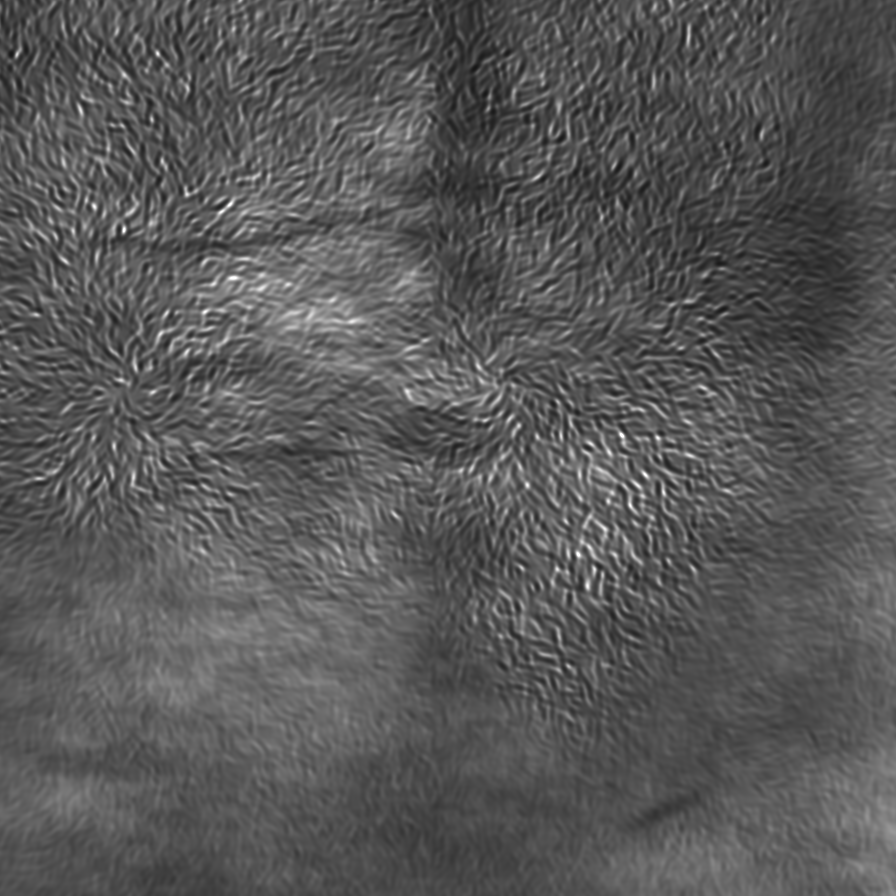
A Shadertoy shader for this texture:

```glsl
const vec3 BASE_COLOR = vec3(0.322, 0.321, 0.321);
const float GRAIN_CELLS = 66.0;     // stroke cells across the canvas
const float GRAIN_WAVES = 1.15;     // ridges per cell
const float GRAIN_CONTRAST = 0.36;
const float ANGLE_JITTER = 1.5;
const float STREAK_CONTRAST = 0.55;
const float CLOUD_CONTRAST = 0.38;
const float WEAVE_CONTRAST = 0.075;
const vec2 LEFT_FAN = vec2(0.14, 0.56);
const vec2 RIGHT_FAN = vec2(0.56, 0.57);
const float TAU = 6.2831853;

float hash(vec2 p) {
    return fract(sin(dot(p, vec2(127.1, 311.7))) * 43758.5453);
}

// Smooth value noise in -1..1
float noise(vec2 p) {
    vec2 i = floor(p), f = fract(p);
    f = f * f * (3.0 - 2.0 * f);
    float low = mix(hash(i), hash(i + vec2(1, 0)), f.x);
    float high = mix(hash(i + vec2(0, 1)), hash(i + vec2(1, 1)), f.x);
    return 2.0 * mix(low, high, f.y) - 1.0;
}

float fbm(vec2 p) {
    float sum = 0.0, gain = 0.5;
    for (int i = 0; i < 4; i++) {
        sum += gain * noise(p);
        p = mat2(1.9, 0.4, -0.4, 1.9) * p + 7.3;
        gain *= 0.55;
    }
    return sum;
}

// Soft elliptical spot
float spot(vec2 p, vec2 center, vec2 size) {
    vec2 d = (p - center) / size;
    return exp(-dot(d, d));
}

// Soft line that tapers towards both ends
float crack(vec2 p, vec2 a, vec2 b, float width) {
    vec2 ab = b - a;
    float t = clamp(dot(p - a, ab) / dot(ab, ab), 0.0, 1.0);
    float d = length(p - a - ab * t) / width;
    return exp(-d * d) * (0.4 + 2.4 * t * (1.0 - t));
}

// Strokes radiate from one fan on each side
float strokeAngle(vec2 p) {
    vec2 d = p - (p.x < 0.48 ? LEFT_FAN : RIGHT_FAN);
    return atan(d.y, d.x + 0.0001) + 0.7 * noise(p * 7.0);
}

// Sum of short wave packets scattered over a grid
float grain(vec2 p) {
    vec2 q = p * GRAIN_CELLS, cell = floor(q);
    float sum = 0.0;
    for (int y = -1; y <= 1; y++)
    for (int x = -1; x <= 1; x++)
    for (int k = 0; k < 2; k++) {
        vec2 id = cell + vec2(x, y);
        vec2 seed = id + 91.7 * float(k);
        vec2 center = id + vec2(hash(seed), hash(seed + 37.2));
        float angle = strokeAngle(center / GRAIN_CELLS)
                    + ANGLE_JITTER * (hash(seed + 11.9) - 0.5);
        vec2 along = vec2(cos(angle), sin(angle));
        vec2 d = q - center;
        float u = dot(d, along), v = dot(d, vec2(-along.y, along.x));
        float window = max(0.0, 1.0 - u * u - 2.0 * v * v);
        sum += window * window * cos(TAU * (GRAIN_WAVES * v + hash(seed + 53.4)));
    }
    return sum;
}

// Where the strokes stand out
float grainStrength(vec2 p) {
    float floorLine = 0.38 - 0.2 * spot(p, vec2(0.63, 0.3), vec2(0.13, 0.4));
    float area = smoothstep(-0.08, 0.1, p.y - floorLine + 0.06 * noise(p * 6.0));
    area *= 1.0 - 0.75 * smoothstep(0.76, 0.93, p.x + 0.04 * noise(p * 5.0));
    area *= 1.0 - 0.6 * spot(p, vec2(0.41, 0.65), vec2(0.12, 0.4));
    return mix(0.2, 1.0, area) * (1.0 + 0.35 * noise(p * 13.0));
}

// Broad light and dark regions
float regions(vec2 p) {
    vec2 w = p + 0.025 * vec2(fbm(p * 9.0), fbm(p * 9.0 + 31.0));
    float tone = CLOUD_CONTRAST * fbm(p * 4.0 + 5.0);
    tone += 0.35 * spot(w, vec2(0.45, 0.87), vec2(0.04, 0.05));
    tone += 0.28 * spot(w, vec2(0.38, 0.62), vec2(0.12, 0.1));
    tone += 0.22 * spot(w, vec2(0.05, 0.1), vec2(0.09, 0.03));
    tone += 0.14 * spot(w, vec2(0.28, 0.24), vec2(0.16, 0.1));
    tone -= 0.32 * spot(w, vec2(0.52, 0.9), vec2(0.045, 0.3));
    tone -= 0.25 * spot(w, vec2(0.5, 0.27), vec2(0.04, 0.12));
    tone -= 0.28 * spot(w, vec2(0.91, 0.68), vec2(0.07, 0.25));
    tone -= 0.14 * spot(w, vec2(0.72, 0.18), vec2(0.2, 0.12));
    return tone + 0.16 * smoothstep(0.92, 1.0, w.x);
}

float cracks(vec2 p) {
    p.y += 0.008 * noise(p * 22.0);
    return crack(p, vec2(0.09, 0.73), vec2(0.25, 0.725), 0.006)
         + crack(p, vec2(0.22, 0.72), vec2(0.43, 0.765), 0.007)
         + crack(p, vec2(0.2, 0.49), vec2(0.46, 0.505), 0.008)
         + crack(p, vec2(0.7, 0.08), vec2(0.78, 0.12), 0.011);
}

void mainImage(out vec4 fragColor, in vec2 fragCoord) {
    vec2 p = fragCoord / iResolution.xy;

    // Flat streaks, strongest around the middle
    float streakArea = 0.3 + 0.7 * spot(p, vec2(0.42, 0.62), vec2(0.25, 0.28));
    float streaks = STREAK_CONTRAST * streakArea * fbm(p * vec2(15.0, 34.0));

    // Faint cloth-like weave
    float weave = noise(p * vec2(55.0, 130.0)) + noise(p * vec2(130.0, 55.0) + 17.0);

    float tone = regions(p) + streaks + WEAVE_CONTRAST * weave;
    tone += GRAIN_CONTRAST * grainStrength(p) * grain(p) - 0.45 * cracks(p);
    fragColor = vec4(clamp(BASE_COLOR * exp(tone), 0.0, 1.0), 1.0);
}
```
